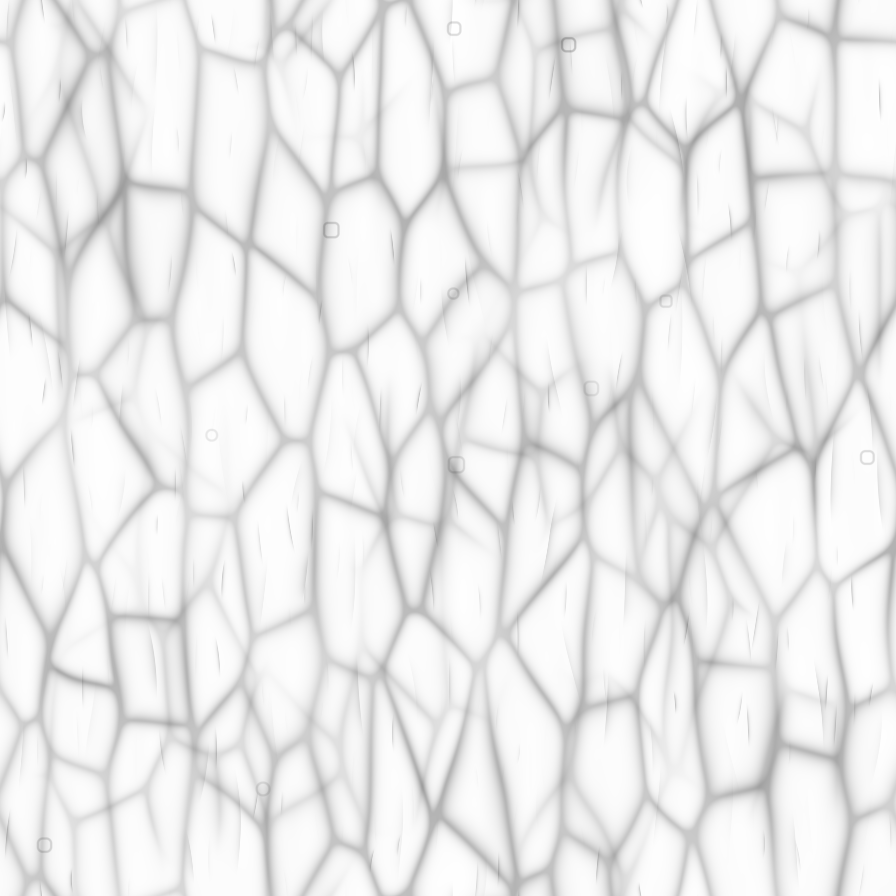
Write a Shadertoy shader that draws this texture map.

```glsl
// Tall pale plant-like cells with soft grey seams, fine vertical creases and tiny rings.

const vec3 PAPER = vec3(0.997);
const vec2 CELL_GRID = vec2(14.0, 6.0);      // main cells per canvas
const vec2 GHOST_GRID = vec2(12.0, 6.0);     // faint overlapping cells
const float CELL_JITTER = 0.85;
const float SEAM_DARK = 0.235;
const float GHOST_DARK = 0.13;
const float SEAM_WIDTH_MIN = 0.0034;
const float SEAM_WIDTH_MAX = 0.0072;
const float SEAM_CORE = 0.0018;              // blunt centre of a seam
const float CORNER_ROUND = 0.010;
const float WARP = 0.009;
const float FOLD_DARK = 0.13;
const float CREASE_DARK = 0.20;
const vec2 RING_GRID = vec2(5.0);
const float RING_CHANCE = 0.45;
const float RING_DARK = 0.20;

vec3 hash3(vec2 p, float seed) {
    vec3 q = fract(vec3(p, seed) * vec3(0.1031, 0.1030, 0.0973));
    q += dot(q, q.yxz + 33.33);
    return fract((q.xxy + q.yxx) * q.zyx);
}

// Value noise that repeats over the canvas.
float noise(vec2 uv, vec2 grid, float seed) {
    vec2 p = uv * grid, i = floor(p), f = p - i;
    f = f * f * (3.0 - 2.0 * f);
    vec2 e = vec2(1.0, 0.0);
    float a = hash3(mod(i, grid), seed).x;
    float b = hash3(mod(i + e.xy, grid), seed).x;
    float c = hash3(mod(i + e.yx, grid), seed).x;
    float d = hash3(mod(i + e.xx, grid), seed).x;
    return mix(mix(a, b, f.x), mix(c, d, f.x), f.y);
}

float smoothMin(float a, float b, float k) {
    float h = max(k - abs(a - b), 0.0) / k;
    return min(a, b) - 0.25 * h * h * k;
}

// Jittered cell centre; odd columns sit half a row higher.
vec2 cellCentre(vec2 id, vec2 grid, float seed) {
    vec2 j = hash3(mod(id, grid), seed).xy - 0.5;
    return id + 0.5 + CELL_JITTER * j + vec2(0.0, 0.5 * mod(id.x, 2.0));
}

// Seam darkness (0 to 1) of a stretched Voronoi pattern with rounded corners.
float seams(vec2 uv, vec2 grid, float seed) {
    vec2 q = uv * grid, base = floor(q), nearId = base, nearest = vec2(9.0);
    for (int y = -2; y <= 2; y++)
    for (int x = -1; x <= 1; x++) {
        vec2 id = base + vec2(x, y);
        vec2 r = cellCentre(id, grid, seed) - q;
        if (dot(r, r) < dot(nearest, nearest)) { nearest = r; nearId = id; }
    }
    float d = 1.0;
    for (int y = -2; y <= 2; y++)
    for (int x = -2; x <= 2; x++) {
        vec2 id = nearId + vec2(x, y);
        if (x == 0 && y == 0) continue;
        vec2 r = cellCentre(id, grid, seed) - q;
        vec2 n = normalize(r - nearest);
        float side = dot(0.5 * (r + nearest), n) / length(n * grid);
        d = smoothMin(d, side, CORNER_ROUND);
    }
    d = max(d, 0.0);
    float width = mix(SEAM_WIDTH_MIN, SEAM_WIDTH_MAX, hash3(mod(nearId, grid), seed).z);
    return exp((SEAM_CORE - sqrt(d * d + SEAM_CORE * SEAM_CORE)) / width);
}

// Scattered upright strokes: crisp on one side, fading on the other.
float strokes(vec2 uv, vec2 grid, float halfLength, float width, float seed) {
    vec2 base = floor(uv * grid);
    float crisp = max(0.0012, 1.0 / iResolution.y);
    float ink = 0.0;
    for (int y = -1; y <= 1; y++)
    for (int x = -1; x <= 1; x++) {
        vec2 id = base + vec2(x, y);
        vec3 h = hash3(mod(id, grid), seed);
        vec3 g = hash3(mod(id, grid), seed + 7.0);
        vec2 p = uv - (id + h.xy) / grid;
        float t = p.y / (halfLength * mix(0.4, 1.0, g.x));
        float bend = (g.y - 0.5) * 0.35 * p.y + (g.z - 0.5) * 0.10 * halfLength * t * t;
        float s = (p.x - bend) * (fract(g.x * 8.0) > 0.5 ? 1.0 : -1.0);
        float profile = s < 0.0 ? smoothstep(-crisp, 0.0, s) : exp(-s / width);
        ink += h.z * h.z * h.z * profile * smoothstep(1.0, 0.2, abs(t));
    }
    return min(ink, 1.0);
}

// Sparse small outlines between round and square.
float rings(vec2 uv) {
    vec2 id = floor(uv * RING_GRID);
    vec3 h = hash3(mod(id, RING_GRID), 61.0);
    vec3 g = hash3(mod(id, RING_GRID), 67.0);
    vec2 p = abs(uv - (id + 0.15 + 0.7 * h.xy) / RING_GRID);
    float radius = mix(0.0045, 0.0085, g.x);
    float corner = radius * mix(0.5, 1.0, g.y);
    float d = length(max(p - radius + corner, 0.0)) - corner;
    float line = smoothstep(0.0022, 0.0003, abs(d));
    return line * step(h.z, RING_CHANCE) * mix(0.4, 1.0, g.z);
}

void mainImage(out vec4 fragColor, in vec2 fragCoord) {
    vec2 uv = fragCoord / iResolution.y;

    // Bend the cell walls.
    vec2 bent = uv + WARP * (vec2(noise(uv, vec2(16.0, 10.0), 11.0),
                                  noise(uv, vec2(14.0, 9.0), 13.0)) - 0.5) * vec2(1.3, 2.0);

    // Walls, with strength drifting over the canvas.
    float strength = mix(0.45, 1.3, noise(uv, vec2(13.0, 8.0), 17.0));
    float ghostMask = smoothstep(0.35, 0.75, noise(uv, vec2(9.0, 6.0), 19.0));
    float light = 1.0 - SEAM_DARK * strength * seams(bent, CELL_GRID, 3.0);
    light *= 1.0 - GHOST_DARK * ghostMask * seams(bent, GHOST_GRID, 29.0);

    // Folds, creases and rings on the cell faces.
    light *= 1.0 - FOLD_DARK * strokes(bent, vec2(18.0, 8.0), 0.065, 0.0045, 37.0);
    light *= 1.0 - CREASE_DARK * strokes(uv, vec2(30.0, 14.0), 0.032, 0.0014, 43.0);
    light *= 1.0 - RING_DARK * rings(uv);
    light -= 0.012 * noise(uv, vec2(64.0, 12.0), 53.0);

    fragColor = vec4(PAPER * light, 1.0);
}
```
